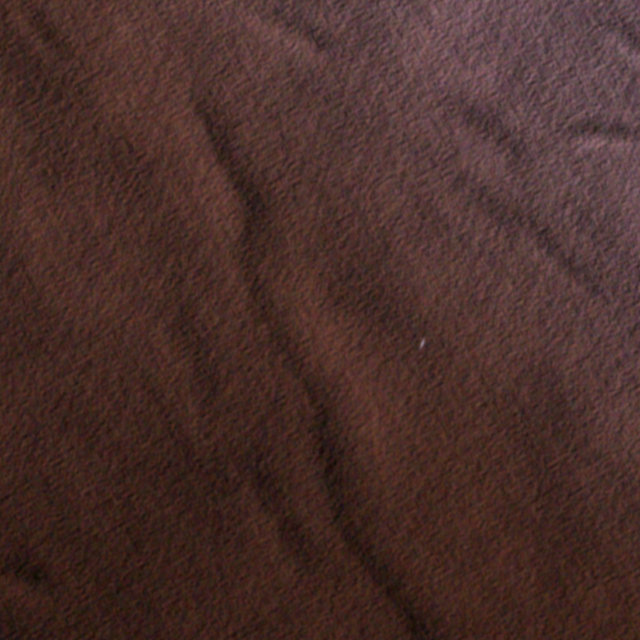
A WebGL 1 fragment shader for this texture:

```glsl
precision highp float;
// Rumpled dark brown woven cloth with soft diagonal folds and coloured grain.
uniform vec2 u_resolution;

float hash(vec2 p) {
  return fract(sin(dot(p, vec2(127.1, 311.7))) * 43758.5453);
}

float noise(vec2 p) {
  vec2 i = floor(p), f = fract(p);
  f = f * f * (3.0 - 2.0 * f);
  return mix(mix(hash(i), hash(i + vec2(1.0, 0.0)), f.x),
             mix(hash(i + vec2(0.0, 1.0)), hash(i + 1.0), f.x), f.y);
}

float fbm(vec2 p) {
  float sum = 0.0, amp = 0.5;
  for (int i = 0; i < 4; i++) {
    sum += amp * noise(p);
    p = mat2(0.8, 0.6, -0.6, 0.8) * p * 2.03 + 7.3;
    amp *= 0.5;
  }
  return sum;
}

// Dark valley from a to b with a lit ridge on one side, fading at its ends.
float crease(vec2 p, vec2 a, vec2 b, float width) {
  vec2 dir = normalize(b - a);
  float t = dot(p - a, dir) / length(b - a);
  float s = dot(p - a, vec2(-dir.y, dir.x)) / width;
  float ends = smoothstep(-0.35, 0.3, t) * (1.0 - smoothstep(0.7, 1.35, t));
  return ends * (0.65 * exp(-(s + 1.6) * (s + 1.6)) - exp(-s * s));
}

// The long winding fold that crosses the cloth from top to bottom.
float longFold(vec2 p) {
  float path = 0.64 - 0.52 * p.y + 0.17 * p.y * p.y;
  path += 0.012 * sin(p.y * 19.0 + 1.2) + 0.016 * (noise(vec2(p.y * 16.0, 3.0)) - 0.5);
  float d = p.x - path;
  float valley = exp(-pow(d / (d < 0.0 ? 0.009 : 0.034), 2.0));
  float lit = 0.4 * exp(-pow((d + 0.032) / 0.025, 2.0))
            + 0.5 * exp(-pow((d - 0.085) / 0.04, 2.0));
  float strength = 0.65 + 0.6 * noise(vec2(p.y * 9.0, 8.0));
  return (lit - valley) * strength * (1.0 - smoothstep(0.82, 0.98, p.y));
}

// Raised thread relief, lit from the upper left.
float relief(vec2 p) {
  return noise(p) - noise(p + vec2(0.55, -0.65));
}

void main() {
  vec2 p = gl_FragCoord.xy / u_resolution;
  vec2 q = p + 0.035 * (vec2(fbm(p * 9.0), fbm(p * 9.0 + 31.0)) - 0.47);

  // Warm brown below, cool mauve light in the upper right.
  float glow = smoothstep(0.95, 1.95, p.x + p.y);
  vec3 color = mix(vec3(0.225, 0.128, 0.099), vec3(0.29, 0.18, 0.155),
                   smoothstep(0.0, 0.85, p.y + 0.12 * p.x));
  color = mix(color, vec3(0.40, 0.30, 0.325), glow);

  // Broad undulations stretched along the fall of the cloth.
  vec2 along = vec2(dot(q, vec2(0.60, -0.80)), dot(q, vec2(0.80, 0.60)));
  float shade = 0.55 * (fbm(along * vec2(3.2, 9.0) + 4.0) - 0.47);
  shade += 0.28 * (fbm(p * 15.0) - 0.47);

  // Folds and smaller wrinkles.
  shade += 0.27 * longFold(q);
  shade += 0.20 * crease(q, vec2(0.71, 0.85), vec2(0.84, 0.74), 0.025);
  shade += 0.17 * crease(q, vec2(0.70, 0.74), vec2(0.81, 0.63), 0.022);
  shade += 0.22 * crease(q, vec2(0.83, 0.65), vec2(0.93, 0.55), 0.015);
  shade += 0.25 * crease(q, vec2(0.40, 1.00), vec2(0.52, 0.92), 0.017);
  shade += 0.32 * crease(q, vec2(0.90, 0.79), vec2(1.00, 0.80), 0.014);
  shade += 0.25 * crease(q, vec2(0.95, 0.97), vec2(1.01, 0.92), 0.014);
  shade += 0.28 * crease(q, vec2(0.04, 0.99), vec2(0.10, 0.92), 0.015);
  shade += 0.20 * crease(q, vec2(0.28, 0.53), vec2(0.33, 0.36), 0.020);
  shade += 0.22 * crease(q, vec2(0.40, 0.27), vec2(0.48, 0.12), 0.020);
  shade += 0.28 * crease(q, vec2(0.00, 0.13), vec2(0.08, 0.08), 0.020);

  // Slightly slanted weave and fine speckle.
  vec2 weave = mat2(0.87, -0.50, 0.50, 0.87) * p;
  float grain = 0.32 * relief(weave * vec2(125.0, 190.0))
              + 0.22 * relief(weave * vec2(250.0, 210.0) + 17.0)
              + 0.14 * relief(weave * vec2(50.0, 85.0) + 41.0);
  color *= max(1.0 + shade + grain, 0.3);

  // Independent colour noise tints single threads red, green or blue.
  vec3 tint = vec3(noise(p * 185.0), noise(p * 185.0 + 57.0), noise(p * 185.0 + 113.0));
  color += (tint - 0.5) * vec3(0.060, 0.050, 0.065);

  // One pale fleck of lint.
  vec2 lint = mat2(0.93, 0.37, -0.37, 0.93) * (p - vec2(0.66, 0.463));
  float fleck = exp(-dot(lint * vec2(380.0, 125.0), lint * vec2(380.0, 125.0)));
  color = mix(color, vec3(0.66, 0.58, 0.66), 0.8 * fleck);

  gl_FragColor = vec4(clamp(color, 0.0, 1.0), 1.0);
}
```
